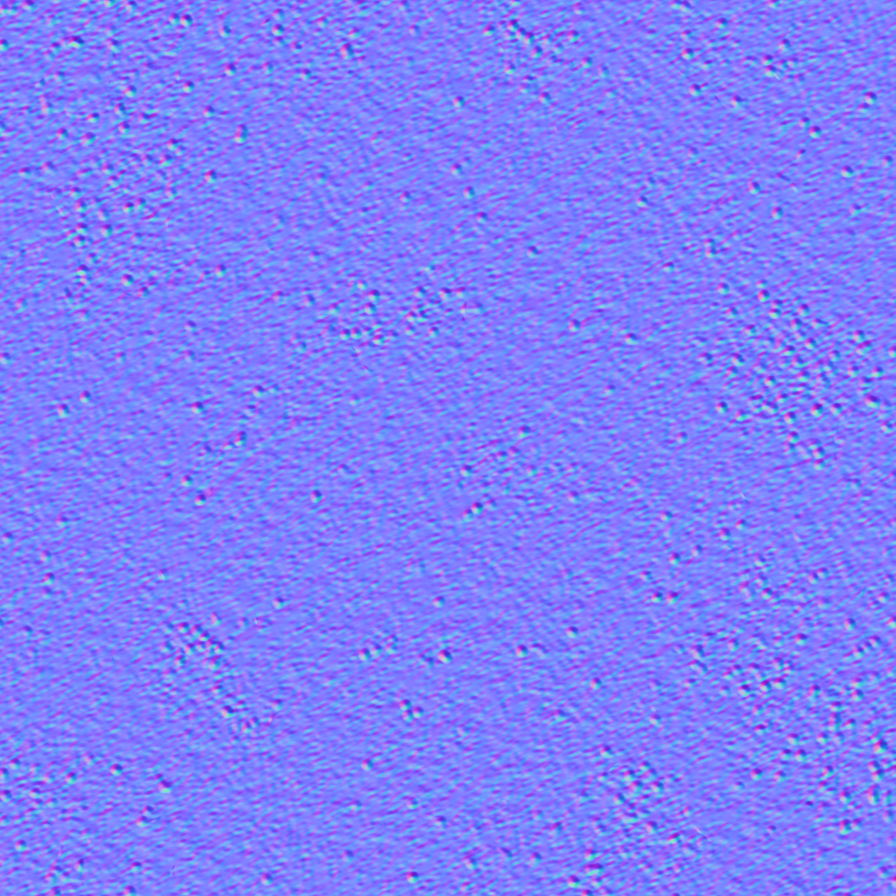
Give the GLSL for this texture map, as a WebGL 1 fragment shader.

```glsl
precision highp float;

uniform vec2 u_resolution;

// Cells across the canvas for each layer
const float GRAIN_CELLS = 165.0;
const float SWELL_CELLS = 70.0;
const float PIT_CELLS = 120.0;
const float PATCH_CELLS = 7.0;
const float VEIN_CELLS = 21.0;

// Slope strength of each layer
const float GRAIN_SLOPE = 0.20;
const float SWELL_SLOPE = 0.07;
const float PIT_SLOPE = 0.62;

// Grain direction in radians, and frequency along and across it
const float GRAIN_ANGLE = 0.44;
const vec2 GRAIN_STRETCH = vec2(0.78, 1.25);

// Share of cells holding a pit: on smooth ground, and added on rough ground
const float PIT_FILL = 0.014;
const float PIT_FILL_ROUGH = 0.20;
const float VEIN_WIDTH = 0.07;

const vec2 SIGNED = vec2(-1.0, 1.0);
const vec2 SUNKEN = vec2(-1.0, 0.0);

vec3 hash3(vec2 cell) {
  vec3 q = fract(cell.xyx * vec3(0.1031, 0.1030, 0.0973));
  q += dot(q, q.yxz + 33.33);
  return fract((q.xxy + q.yzz) * q.zyx);
}

// Cellular noise of round bumps, one per filled cell.
// Returns the gradient in xy (per cell) and the height in z.
vec3 bumps(vec2 p, vec2 heightRange, float fill) {
  vec2 base = floor(p);
  vec3 sum = vec3(0.0);
  for (int j = -1; j <= 1; j++) {
    for (int i = -1; i <= 1; i++) {
      vec2 cell = base + vec2(float(i), float(j));
      vec3 rnd = hash3(cell);
      vec2 d = p - cell - rnd.xy;
      float k = max(0.0, 1.0 - dot(d, d));
      float h = mix(heightRange.x, heightRange.y, rnd.z / fill) * step(rnd.z, fill);
      sum += h * k * k * vec3(-6.0 * d, k);
    }
  }
  return sum;
}

// Uneven ground: broad worn patches plus thin wandering veins
float roughness(vec2 p) {
  float broad = bumps(p * PATCH_CELLS + 41.0, SIGNED, 1.0).z;
  float fine = bumps(p * VEIN_CELLS + 83.0, SIGNED, 1.0).z;
  float worn = smoothstep(0.1, 1.0, broad + 0.6 * fine);
  float contour = (fine + 0.5 * broad - 0.1) / VEIN_WIDTH;
  float vein = exp(-contour * contour) * smoothstep(-0.3, 0.5, broad);
  return clamp(worn + 0.6 * vein, 0.0, 1.0);
}

// Gradient of bumps elongated along the grain direction
vec2 grainGradient(vec2 p, float cells, float offset) {
  float c = cos(GRAIN_ANGLE);
  float s = sin(GRAIN_ANGLE);
  vec2 along = vec2(c, s);
  vec2 across = vec2(-s, c);
  vec2 q = vec2(dot(p, along), dot(p, across)) * GRAIN_STRETCH * cells + offset;
  vec2 g = bumps(q, SIGNED, 1.0).xy * GRAIN_STRETCH;
  return g.x * along + g.y * across;
}

void main() {
  vec2 p = gl_FragCoord.xy / min(u_resolution.x, u_resolution.y);
  float rough = roughness(p);

  // Sum the slopes of grain, swell and pits
  vec2 slope = grainGradient(p, GRAIN_CELLS, 217.0) * GRAIN_SLOPE * (0.9 + 0.45 * rough);
  slope += grainGradient(p, SWELL_CELLS, 131.0) * SWELL_SLOPE;
  float fill = PIT_FILL + PIT_FILL_ROUGH * rough;
  slope += bumps(p * PIT_CELLS + 307.0, SUNKEN, fill).xy * PIT_SLOPE;

  // Encode the surface normal as a colour
  vec3 normal = normalize(vec3(-slope, 1.0));
  gl_FragColor = vec4(normal * 0.5 + 0.5, 1.0);
}
```
